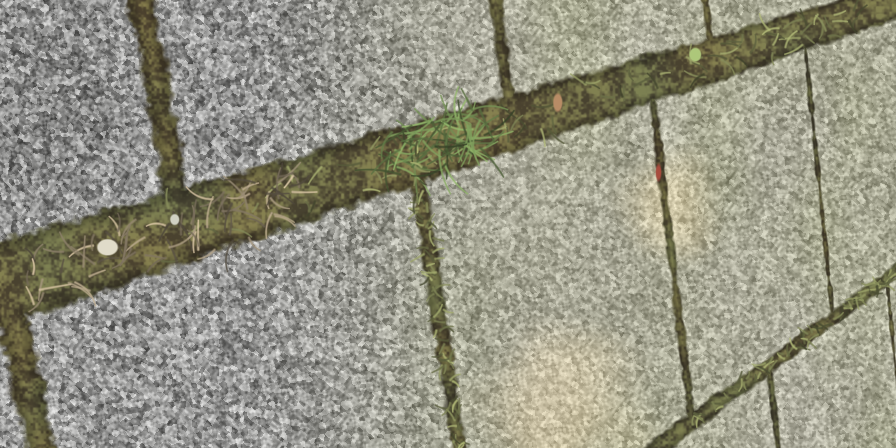
Write a WebGL 1 fragment shader that draws this texture.

```glsl
precision highp float;
uniform vec2 u_resolution;

// Columns of the ground-to-canvas projection: along a course, across courses, origin
const vec3 ALONG = vec3(1.25, 0.5275, 0.366);
const vec3 ACROSS = vec3(0.2865, -1.321, 0.08);
const vec3 ORIGIN = vec3(0.013, 0.37, 1.0);

const vec3 COOL_STONE = vec3(0.57, 0.57, 0.565);
const vec3 WARM_STONE = vec3(0.665, 0.66, 0.60);
const vec3 SUNLIGHT = vec3(0.83, 0.78, 0.65);
const vec3 SOIL = vec3(0.24, 0.23, 0.17);
const vec3 MOSS = vec3(0.43, 0.45, 0.29);
const vec3 GRASS = vec3(0.44, 0.55, 0.32);
const vec3 STRAW = vec3(0.66, 0.60, 0.50);

float hash(vec2 p) {
  vec3 q = fract(p.xyx * 0.1031);
  q += dot(q, q.yzx + 33.33);
  return fract((q.x + q.y) * q.z);
}

float noise(vec2 p) {
  vec2 i = floor(p), f = fract(p);
  f = f * f * (3.0 - 2.0 * f);
  return mix(mix(hash(i), hash(i + vec2(1.0, 0.0)), f.x),
             mix(hash(i + vec2(0.0, 1.0)), hash(i + 1.0), f.x), f.y);
}

// Random tone of the nearest angular stone chip
float chipTone(vec2 p) {
  vec2 cell = floor(p);
  float nearest = 9.0, tone = 0.0;
  for (int j = -1; j <= 1; j++) {
    for (int i = -1; i <= 1; i++) {
      vec2 id = cell + vec2(float(i), float(j));
      vec2 offset = id + vec2(hash(id), hash(id + 19.0)) - p;
      float dist = dot(offset, offset);
      if (dist < nearest) {
        nearest = dist;
        tone = hash(id + 47.0);
      }
    }
  }
  return tone;
}

vec2 toGround(vec2 p) {
  vec3 q = vec3(p, 1.0);
  vec2 g = vec2(dot(cross(ACROSS, ORIGIN), q), dot(cross(ORIGIN, ALONG), q));
  return g / dot(cross(ALONG, ACROSS), q);
}

vec2 toCanvas(vec2 g) {
  vec3 q = ALONG * g.x + ACROSS * g.y + ORIGIN;
  return q.xy / q.z;
}

// Stagger of the cross joints in each course
float stagger(float row) {
  return fract(row * row * 0.43 + row * 0.07);
}

// Signed distance to the joints, negative inside them
float jointDistance(vec2 g) {
  float line = floor(g.y + 0.5);
  float bed = abs(g.y - line) - mix(0.066, 0.028, min(abs(line), 1.0));
  float x = g.x - stagger(floor(g.y));
  float head = abs(fract(x + 0.5) - 0.5) - mix(0.028, 0.014, clamp(g.x / 3.5, 0.0, 1.0));
  return min(bed * 1.15, head);
}

vec3 stone(vec2 p, vec2 g, float d) {
  float right = smoothstep(0.5, 1.25, p.x);
  float row = floor(g.y);
  float slab = hash(vec2(floor(g.x - stagger(row)), row) + 7.0) - 0.5;
  mat2 turn = mat2(0.8, 0.6, -0.6, 0.8);
  float chips = chipTone(turn * p * vec2(78.0, 98.0)) - 0.5;
  float grit = noise(turn * p * 175.0) - 0.5;
  vec3 c = mix(COOL_STONE, WARM_STONE, right) + slab * 0.03 + (noise(g * 5.0) - 0.5) * 0.04;
  c += chips * mix(0.32, 0.17, right) + grit * mix(0.34, 0.27, right);
  c -= vec3(0.03, 0.02, 0.06) * right * noise(g * 3.0 + 9.0);
  return c + 0.05 * (1.0 - smoothstep(0.0, 0.06, d));
}

vec3 jointFill(vec2 p, float d) {
  float tufts = 0.35 * noise(p * 30.0) + 0.3 * noise(p * 85.0) + 0.35 * noise(p * 170.0);
  vec3 c = mix(SOIL, MOSS, smoothstep(0.25, 0.75, tufts));
  c = mix(c, c * vec3(1.12, 1.0, 0.95), noise(p * 9.0));
  return c * mix(0.78, 1.12, smoothstep(0.0, 0.035, -d));
}

float sunPatch(vec2 p, vec2 centre, vec2 radius) {
  float r = length((p - centre) / radius) + 0.35 * (noise(p * 9.0) - 0.5);
  return 1.0 - smoothstep(0.3, 1.2, r);
}

// Curved blades scattered over a patch of ground
vec3 strands(vec3 c, vec2 p, vec2 centre, vec2 spread, float size, vec3 tint, float seed, float px) {
  for (int i = 0; i < 80; i++) {
    vec2 key = vec2(float(i) * 3.7, seed);
    vec2 jitter = vec2(hash(key), hash(key + 11.0)) - 0.5;
    vec2 root = toCanvas(centre + spread * jitter);
    float angle = 6.2832 * hash(key + 23.0);
    vec2 blade = size * mix(0.4, 1.0, hash(key + 37.0)) * vec2(cos(angle), sin(angle));
    float t = clamp(dot(p - root, blade) / dot(blade, blade), 0.0, 1.0);
    vec2 bend = vec2(-blade.y, blade.x) * (hash(key + 41.0) - 0.5) * t * (1.0 - t);
    float dist = length(p - root - blade * t - bend);
    float mask = 1.0 - smoothstep(0.0, 0.003 * (1.0 - 0.6 * t) + px, dist);
    c = mix(c, tint * mix(0.45, 1.4, hash(key + 53.0)), mask * 0.8);
  }
  return c;
}

vec3 fleck(vec3 c, vec2 p, vec2 centre, vec2 radius, vec3 tint, float px) {
  float d = (length((p - centre) / radius) - 1.0) * min(radius.x, radius.y);
  return mix(c, tint, 1.0 - smoothstep(-px, px, d));
}

void main() {
  vec2 p = gl_FragCoord.xy / u_resolution.y;
  float px = 1.0 / u_resolution.y;
  vec2 g = toGround(p);

  // Slabs and ragged joints
  float d = jointDistance(g) + 0.014 * (noise(p * 34.0) - 0.5) + 0.012 * (noise(p * 90.0) - 0.5);
  float soft = 0.005 + px * (1.0 + 0.366 * g.x);
  vec3 c = stone(p, g, d);
  float sun = max(sunPatch(p, vec2(1.5, 0.55), vec2(0.12, 0.13)),
                  sunPatch(p, vec2(1.25, 0.09), vec2(0.21, 0.20)));
  c = mix(c, SUNLIGHT + (c - WARM_STONE) * 0.7, sun * 0.7);
  c = mix(jointFill(p, d), c, smoothstep(-soft, soft, d));

  // Grass and dry litter
  if (d < 0.2) {
    c = strands(c, p, vec2(1.9, 0.0), vec2(3.2, 0.10), 0.05, MOSS * 1.2, 1.0, px);
    c = strands(c, p, vec2(0.33, 0.01), vec2(0.65, 0.10), 0.07, STRAW, 2.0, px);
    c = strands(c, p, vec2(1.08, -0.01), vec2(0.36, 0.11), 0.10, GRASS, 3.0, px);
    c = strands(c, p, vec2(1.0, 0.35), vec2(0.04, 0.75), 0.035, MOSS * 1.25, 4.0, px);
    c = strands(c, p, vec2(2.8, 1.0), vec2(1.6, 0.04), 0.03, MOSS * 1.2, 5.0, px);
  }

  // Pebbles and fallen leaves
  c = fleck(c, p, vec2(0.24, 0.448), vec2(0.023, 0.018), vec3(0.88, 0.86, 0.79), px);
  c = fleck(c, p, vec2(0.39, 0.51), vec2(0.010, 0.012), vec3(0.82, 0.82, 0.76), px);
  c = fleck(c, p, vec2(1.245, 0.771), vec2(0.010, 0.020), vec3(0.72, 0.55, 0.40), px);
  c = fleck(c, p, vec2(1.552, 0.878), vec2(0.013, 0.015), vec3(0.68, 0.78, 0.48), px);
  c = fleck(c, p, vec2(1.47, 0.615), vec2(0.006, 0.018), vec3(0.66, 0.30, 0.24), px);

  gl_FragColor = vec4(clamp(c, 0.0, 1.0), 1.0);
}
```
